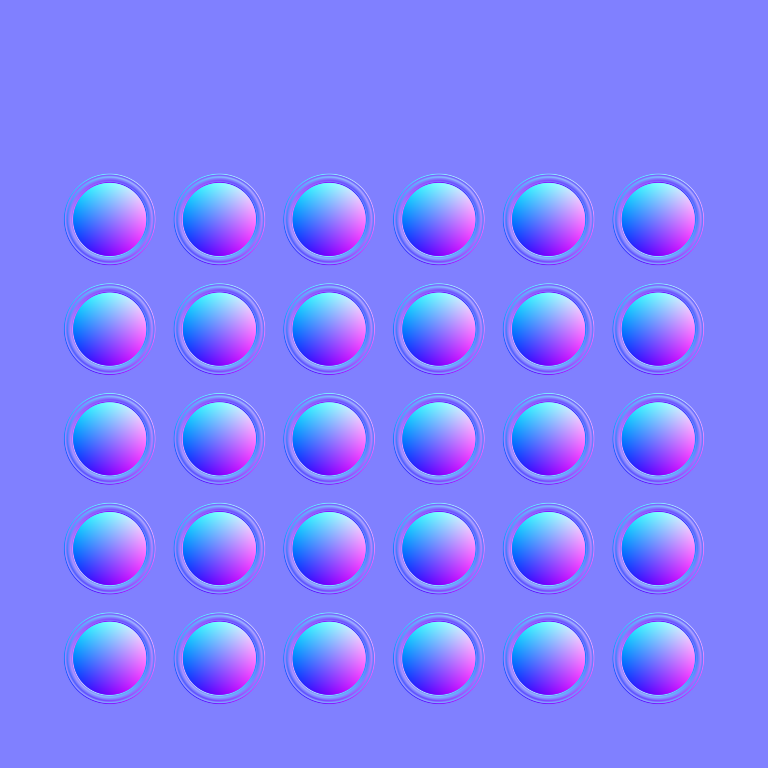
A WebGL 2 fragment shader for this texture map:

```glsl
#version 300 es
precision highp float;
// Tangent-space normal map of round studs: six columns by five rows on a
// flat plate, with the top strip left empty. Each stud is a dome inside a
// moulded collar, built from a radial slope profile turned into a colour.

uniform vec2 u_resolution;
out vec4 fragColor;

const float PITCH = 1.0 / 7.0;
const vec2 FIRST_STUD = vec2(1.0, 1.0);
const vec2 LAST_STUD = vec2(6.0, 5.0);
const float DOME_RADIUS = 0.0476;
const float DOME_TILT = 1.0;

// Offset from the nearest stud centre, limited to the occupied grid.
vec2 studOffset(vec2 uv, float pitch) {
    vec2 cell = clamp(floor(uv / pitch + 0.5), FIRST_STUD, LAST_STUD);
    return uv - cell * pitch;
}

// Soft circular ridge; widened to the pixel size with its energy kept.
float ridge(float r, float radius, float width, float pixel) {
    float soft = max(width, 0.5 * pixel);
    float t = (r - radius) / soft;
    return exp(-t * t) * width / soft;
}

// Outward slope of the collar: positive faces away from the centre.
float collarSlope(float r, float pixel) {
    float slope = 0.80 * ridge(r, 0.0591, 0.00065, pixel);  // outer rim
    slope -= 0.28 * ridge(r, 0.0576, 0.00080, pixel);       // rim inner side
    slope += 0.42 * ridge(r, 0.0552, 0.00130, pixel);       // bead outer side
    slope -= 0.36 * ridge(r, 0.0508, 0.00150, pixel);       // bead inner side
    slope -= 0.85 * ridge(r, 0.0482, 0.00060, pixel);       // seat of the dome
    return slope;
}

// Tilt in x and y becomes red and green; blue stays full.
vec3 encodeTilt(vec2 tilt) {
    return vec3(clamp(0.5 + 0.5 * tilt, 0.0, 1.0), 1.0);
}

void main() {
    float side = min(u_resolution.x, u_resolution.y);
    vec2 uv = gl_FragCoord.xy / side;
    float pixel = 1.0 / side;

    vec2 p = studOffset(uv, PITCH);
    float r = length(p);
    vec2 outward = p / max(r, 1e-5);

    // The dome leans linearly from its centre to its edge.
    vec3 dome = encodeTilt(DOME_TILT * p / DOME_RADIUS);
    vec3 collar = encodeTilt(outward * collarSlope(r, pixel));

    float inDome = 1.0 - smoothstep(-0.6 * pixel, 0.6 * pixel, r - DOME_RADIUS);
    fragColor = vec4(mix(collar, dome, inDome), 1.0);
}
```
